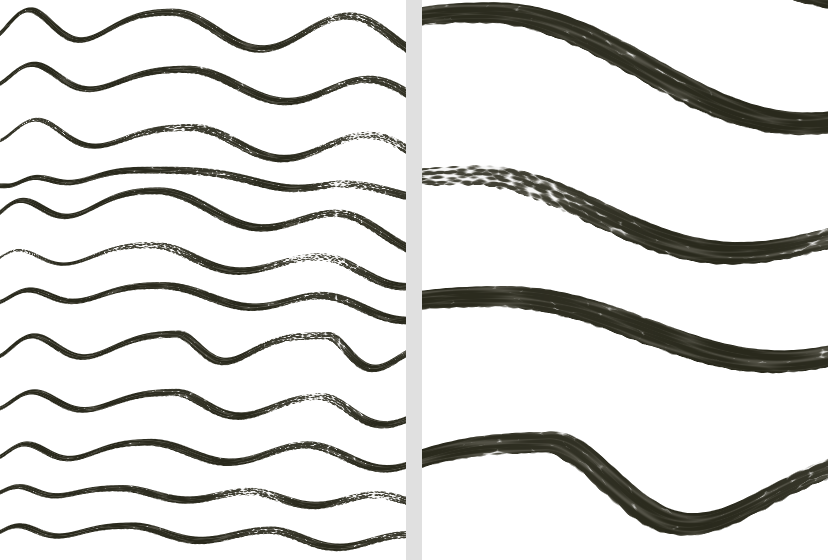
Left: the whole. Right: its middle third, enlarged.
Reproduce this pattern procedurally as a Shadertoy shader.

```glsl
// Twelve wavy brush strokes in dark ink, running across white paper.
// Each is a chain of skewed cosine swells with a pen-like width; cellular
// noise stretched along the stroke makes bristle streaks and dry patches.

const int STROKES = 12;

// Level of the middle crest (from the top), rise to it, fall after it, dip depth
const vec4 SWELL[STROKES] = vec4[](
    vec4(.022, -.004, .007, .062), vec4(.124, -.009, .018, .048),
    vec4(.228, -.014, .014, .048), vec4(.304, .013, .025, .018),
    vec4(.341, .017, .040, .044), vec4(.438, .009, .021, .035),
    vec4(.510, .008, .018, .029), vec4(.597, .003, .003, .047),
    vec4(.701, -.001, .008, .038), vec4(.790, .003, .005, .033),
    vec4(.872, -.003, .006, .018), vec4(.939, .0, .008, .022));

// First crest, middle crest, wavelength after it, skew of the wave
const vec4 RHYTHM[STROKES] = vec4[](
    vec4(.052, .306, .316, .0), vec4(.059, .332, .325, -.1),
    vec4(.065, .341, .316, .0), vec4(.065, .254, .358, -.9),
    vec4(.039, .280, .319, -.1), vec4(.033, .273, .299, .1),
    vec4(.052, .286, .286, -.15), vec4(.059, .316, .267, .85),
    vec4(.059, .312, .260, .3), vec4(.046, .267, .280, .0),
    vec4(.033, .215, .228, .0), vec4(.033, .234, .247, .1));

// How dry the brush runs
const float DRYNESS[STROKES] = float[](
    .55, .4, .85, .75, .5, .9, .45, .6, .75, .45, .8, .5);

vec2 hash2(vec2 p) {
    vec3 q = fract(p.xyx * vec3(.1031, .1030, .0973));
    q += dot(q, q.yzx + 33.33);
    return fract((q.xx + q.yz) * q.zy);
}

// Distance to the nearest scattered cell point
float cellular(vec2 p) {
    vec2 cell = floor(p), f = fract(p);
    float nearest = 2.0;
    for (int y = -1; y <= 1; y++)
        for (int x = -1; x <= 1; x++) {
            vec2 offset = vec2(x, y);
            nearest = min(nearest, length(offset + hash2(cell + offset + 50.0) - f));
        }
    return nearest;
}

// Returns the stroke's depth below the top edge, and 1 at crests to 0 in dips
vec2 strokePath(int i, float x) {
    vec4 swell = SWELL[i], rhythm = RHYTHM[i];
    float s, skew, start, end, dip;
    if (x < rhythm.y) {
        s = (x - rhythm.x) / (rhythm.y - rhythm.x);
        skew = .63;
        start = swell.x + swell.y;
        end = swell.x;
        dip = .83 * swell.w;
    } else {
        s = (x - rhythm.y) / rhythm.z;
        float cycle = floor(s);
        s -= cycle;
        skew = cycle < .5 ? rhythm.w : max(rhythm.w, 0.0);
        start = swell.x + swell.z * cycle;
        end = start + swell.z;
        dip = swell.w * (1.0 + .2 * min(cycle, 1.0));
    }
    float phase = max(s + skew * s * (1.0 - s), -.5);
    float crest = .5 + .5 * cos(6.28318 * phase);
    return vec2(mix(start, end, smoothstep(0.0, 1.0, phase)) + dip * (1.0 - crest), crest);
}

// Lays one stroke over the colour beneath it
vec3 paintStroke(vec3 under, int i, vec2 p, float pixel) {
    vec2 path = strokePath(i, p.x);
    float slope = (strokePath(i, p.x + .002).x - path.x) / .002;
    float d = (p.y - path.x) / sqrt(1.0 + slope * slope);
    float dry = DRYNESS[i];

    // Thin at the start and on the way up, broad on the way down
    float halfWidth = mix(.0046, .0070, smoothstep(0.0, .4, p.x));
    halfWidth += .0012 * clamp(slope * 2.0, -1.0, 1.0);
    halfWidth *= 1.0 - .45 * smoothstep(.8, .9, dry) * (1.0 - smoothstep(.05, .3, p.x));
    if (abs(d) > halfWidth + 2.0 * pixel) return under;

    // Long bristle streaks and short grain, in stroke space
    float across = d / halfWidth;
    float seed = float(i) * 17.0;
    float bristle = cellular(vec2(p.x * 25.0, across * 3.0 + seed));
    float grain = cellular(vec2(p.x * 150.0, across * 2.5 + seed + 7.0));
    float onset = max(smoothstep(.2, .5, p.x), .8 * smoothstep(.75, .9, dry));
    float dryness = dry * onset * path.y;

    // Ragged edge, rougher underneath; then gaps where ink ran out
    float rough = (across > 0.0 ? .35 : .12) * (.4 + dryness);
    float edge = halfWidth * (1.0 - rough * grain) - abs(d);
    float cover = clamp(.5 + edge / pixel, 0.0, 1.0);
    float gap = smoothstep(0.0, .32, .6 * grain + .4 * bristle + .55 * dryness - .70);

    float fade = .45 * smoothstep(.3, .9, bristle) + .4 * dryness;
    vec3 ink = mix(vec3(.16, .16, .11), vec3(.50, .49, .45), fade);
    return mix(under, ink, cover * (1.0 - .95 * gap));
}

void mainImage(out vec4 fragColor, in vec2 fragCoord) {
    // Height-based units, measured down from the top edge
    vec2 p = vec2(fragCoord.x, iResolution.y - fragCoord.y) / iResolution.y;
    vec3 color = vec3(1.0);
    for (int i = 0; i < STROKES; i++)
        color = paintStroke(color, i, p, 1.0 / iResolution.y);
    fragColor = vec4(color, 1.0);
}
```
